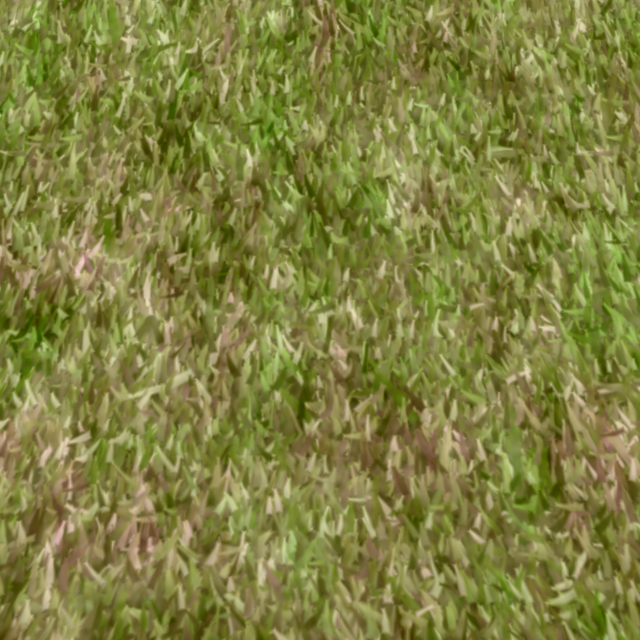
Give the GLSL for this texture, as a Shadertoy shader.

```glsl
// A rough lawn of mixed green and dry grass, seen at a slant.
// Layers of tapered, bent blades are scattered on jittered grids, painted
// over one another, then shaded in clumps. Blades shrink towards the top.

#define LAYERS 11
#define FINE_CELL 0.036
#define LONG_CELL 0.095
#define FINE_DENSITY 0.78
#define LONG_DENSITY 0.38
#define SOFTNESS 0.0042
#define LEAN 0.95
#define PERSPECTIVE 0.50
#define PATCH_TINT 1.15
#define MOTTLE 0.20
#define CLUMP_SHADE 0.36
#define CONTRAST 1.22

const vec3 MEAN_COLOR = vec3(0.50, 0.50, 0.255);
const vec3 LIFT = vec3(0.038, 0.043, 0.029);
const vec3 GREEN_SHIFT = vec3(-0.050, 0.014, -0.055);
const vec3 SHADE_AXIS = vec3(0.33, 0.32, 0.38);  // deep olive to pale straw

float hash(vec2 p) {
    return fract(sin(dot(p, vec2(127.1, 311.7))) * 43758.5453);
}

vec4 hash4(vec2 p) {
    return vec4(hash(p), hash(p + 17.3), hash(p + 41.9), hash(p + 73.7));
}

float noise(vec2 p) {
    vec2 i = floor(p), f = fract(p);
    f = f * f * (3.0 - 2.0 * f);
    return mix(mix(hash(i), hash(i + vec2(1, 0)), f.x),
               mix(hash(i + vec2(0, 1)), hash(i + vec2(1, 1)), f.x), f.y);
}

// Picks one of six grass colours according to its share
vec3 grassColor(float pick) {
    if (pick < 0.12) return vec3(0.34, 0.34, 0.09);  // shaded olive
    if (pick < 0.34) return vec3(0.44, 0.46, 0.16);  // green
    if (pick < 0.50) return vec3(0.45, 0.42, 0.22);  // brown thatch
    if (pick < 0.71) return vec3(0.53, 0.53, 0.30);  // khaki
    if (pick < 0.88) return vec3(0.57, 0.59, 0.31);  // light green
    return vec3(0.69, 0.68, 0.49);                   // pale straw
}

// Positive in lush patches, negative in dry ones
float lushness(vec2 p) {
    return noise(p * vec2(9.0, 6.0)) + noise(p * vec2(23.0, 15.0) + 31.0) - 1.0;
}

// Paints the blade of one grid cell over the colour
void paintBlade(inout vec3 color, vec2 p, vec2 cellId, float cell, bool isLong, float seed) {
    vec2 key = cellId + seed * vec2(57.0, 83.0);
    vec4 place = hash4(key);
    if (place.z > (isLong ? LONG_DENSITY : FINE_DENSITY)) return;
    vec4 look = hash4(key + 211.0);
    vec2 center = (cellId + place.xy) * cell;
    vec2 offset = p - center;

    // Mostly upright, with a few flecks lying across
    float angle = (place.w + look.x - 1.0) * LEAN;
    if (look.w < 0.14) angle *= 2.3;
    vec2 axis = vec2(sin(angle), cos(angle));

    float halfLength = cell * mix(0.28, 0.80, look.y);
    float halfWidth = isLong ? mix(0.0045, 0.0100, look.z) : mix(0.0036, 0.0076, look.z);
    float along = dot(offset, axis);
    float t = along / halfLength;
    float bend = (look.w - 0.5) * 0.22 * halfLength;
    float across = dot(offset, vec2(axis.y, -axis.x)) + bend * t * t;
    float taper = 1.0 - 0.6 * smoothstep(-0.4, 1.0, t);
    float dist = max(abs(across) - halfWidth * taper, abs(along) - halfLength);
    float cover = 1.0 - smoothstep(-SOFTNESS, SOFTNESS, dist);
    if (cover <= 0.0) return;

    // Long blades are mostly green; the rest follow the patch they grow in
    float lush = lushness(center) * 1.5 * PATCH_TINT + (hash(key + 97.0) - 0.5) * 1.1;
    if (isLong) lush += 0.4;
    vec3 blade = grassColor(hash(key + 139.0)) + GREEN_SHIFT * lush;
    blade *= 1.0 + 0.07 * t + 0.04 * clamp(across / halfWidth, -1.0, 1.0);
    color = mix(color, blade, cover * 0.92);
}

void mainImage(out vec4 fragColor, in vec2 fragCoord) {
    vec2 uv = fragCoord / iResolution.xy;

    // Slanted ground: the scale grows with height
    vec2 p = vec2((uv.x - 0.5) * (1.0 + PERSPECTIVE * uv.y),
                  uv.y + 0.5 * PERSPECTIVE * uv.y * uv.y) + 3.0;

    // Shaded thatch beneath the blades
    vec3 color = mix(vec3(0.30, 0.30, 0.09), vec3(0.50, 0.47, 0.25),
                     noise(p * vec2(90.0, 55.0)));

    // Blades from the ground up, every third layer holding long ones
    for (int k = 0; k < LAYERS; k++) {
        bool isLong = k % 3 == 2;
        float cell = isLong ? LONG_CELL : FINE_CELL;
        vec2 home = floor(p / cell);
        for (int j = 1; j >= -1; j--)
            for (int i = -1; i <= 1; i++)
                paintBlade(color, p, home + vec2(i, j), cell, isLong, float(k) + 1.0);
    }

    // Fine mottling, light and dark clumps, and a greener far edge
    float grain = noise(p * vec2(100.0, 75.0)) + noise(p * vec2(56.0, 36.0) + 9.0) - 1.0;
    float clump = noise(p * vec2(12.0, 9.0) + 5.0) + noise(p * vec2(30.0, 19.0) + 47.0) - 1.0;
    color += SHADE_AXIS * (MOTTLE * grain + CLUMP_SHADE * clump);
    color += GREEN_SHIFT * (uv.y - 0.5) * 0.7 + 0.02 * (uv.y - 0.5);
    color = MEAN_COLOR + (color - MEAN_COLOR) * CONTRAST + LIFT;
    fragColor = vec4(clamp(color, 0.0, 1.0), 1.0);
}
```
